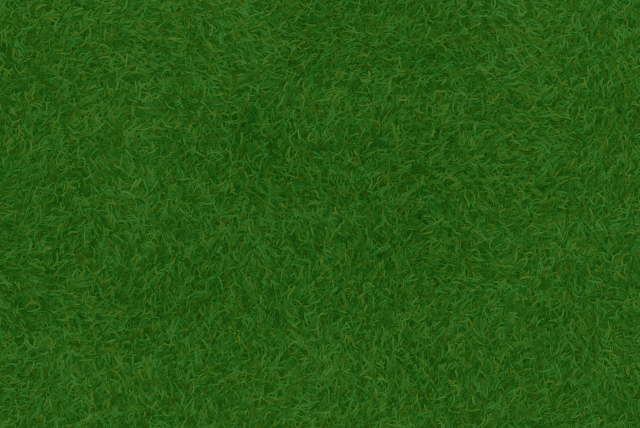
This texture is drawn by a Shadertoy shader. Its source:

```glsl
// Dense mown lawn: layered, curved grass blades combed into soft tufts.

const float CELL = 0.022;      // spacing of blades, in canvas heights
const int LAYERS = 14;

const vec3 SHADE_GREEN = vec3(0.08, 0.25, 0.02);
const vec3 LAWN_GREEN  = vec3(0.15, 0.35, 0.07);
const vec3 LIGHT_GREEN = vec3(0.24, 0.44, 0.15);
const vec3 DRY_TINT    = vec3(0.06, 0.0, -0.015);

vec4 hash4(vec2 p) {
    vec4 q = fract(p.xyxy * vec4(0.1031, 0.1030, 0.0973, 0.1099));
    q += dot(q, q.wzxy + 33.33);
    return fract((q.xxyz + q.yzzw) * q.zywx);
}

mat2 rotation(float angle) {
    float c = cos(angle), s = sin(angle);
    return mat2(c, s, -s, c);
}

// Smooth irregular field, roughly -1 to 1, from rotated and warped sines.
float layeredSines(vec2 p, float frequency) {
    float sum = 0.0, weight = 0.5;
    p *= frequency;
    for (int i = 0; i < 4; i++) {
        p = rotation(1.1) * p * 1.6 + 2.3;
        p += 0.6 * sin(p.yx * 0.7);
        sum += weight * sin(p.x) * cos(p.y);
        weight *= 0.7;
    }
    return sum;
}

// Coverage of a tapered blade bent along its local x axis.
float bladeMask(vec2 q, float halfLength, float halfWidth, float bend, float pixel) {
    float along = q.x / halfLength;
    float across = abs(q.y - bend * halfLength * (along * along - 0.3));
    float width = halfWidth * (1.0 - 0.4 * along * along);
    float body = clamp((width - across) / pixel + 0.5, 0.0, 1.0);
    return body * (1.0 - smoothstep(0.65, 1.0, abs(along)));
}

// Paints one layer of blades over surface = (tone, dryness).
vec2 paintBlades(vec2 surface, vec2 p, float layer, float depth, float pixel) {
    vec2 shift = fract(layer * vec2(0.618, 0.414)) * CELL;
    vec2 home = floor((p + shift) / CELL);
    for (int j = -1; j <= 1; j++) {
        for (int i = -1; i <= 1; i++) {
            vec2 id = home + vec2(i, j);
            vec2 key = id + layer * vec2(71.0, 113.0) + 19.0;
            vec4 place = hash4(key);
            vec4 look = hash4(key + 357.0);
            vec2 center = (id + place.xy) * CELL - shift;

            // Tufts comb the blades; each one also strays on its own.
            float angle = 0.9 + 2.2 * layeredSines(center, 3.0) + 2.4 * (place.z - 0.5);
            vec2 q = (p - center) * rotation(angle);
            float halfLength = CELL * mix(0.5, 0.9, place.w);
            float halfWidth = mix(0.0012, 0.0023, look.x);
            float mask = bladeMask(q, halfLength, halfWidth, look.y - 0.5, pixel);

            float tone = mix(-0.06, 0.23, depth) + 0.86 * look.z;
            tone += 0.12 * q.x / halfLength;
            float dryness = look.w * look.w * 1.6 - 0.55;
            surface = mix(surface, vec2(tone, dryness), mask);
        }
    }
    return surface;
}

vec3 grassColor(float tone, float dryness) {
    tone = clamp(tone, -0.1, 1.2);
    vec3 color = mix(SHADE_GREEN, LAWN_GREEN, min(tone * 2.0, 1.0));
    color = mix(color, LIGHT_GREEN, max(tone * 2.0 - 1.0, 0.0));
    return color + DRY_TINT * dryness;
}

void mainImage(out vec4 fragColor, in vec2 fragCoord) {
    vec2 p = fragCoord / iResolution.y;
    float pixel = 1.0 / iResolution.y;

    // Dark soil shade, then blades from the lowest to the topmost.
    vec2 surface = vec2(0.08, 0.0);
    for (int i = 0; i < LAYERS; i++) {
        float depth = float(i) / float(LAYERS - 1);
        surface = paintBlades(surface, p, float(i), depth, pixel);
    }

    // Broad patches of thicker and thinner growth.
    float patches = 0.10 * layeredSines(p + 4.7, 2.2) + 0.07 * layeredSines(p + 1.3, 7.0);
    fragColor = vec4(grassColor(surface.x + patches, surface.y), 1.0);
}
```
